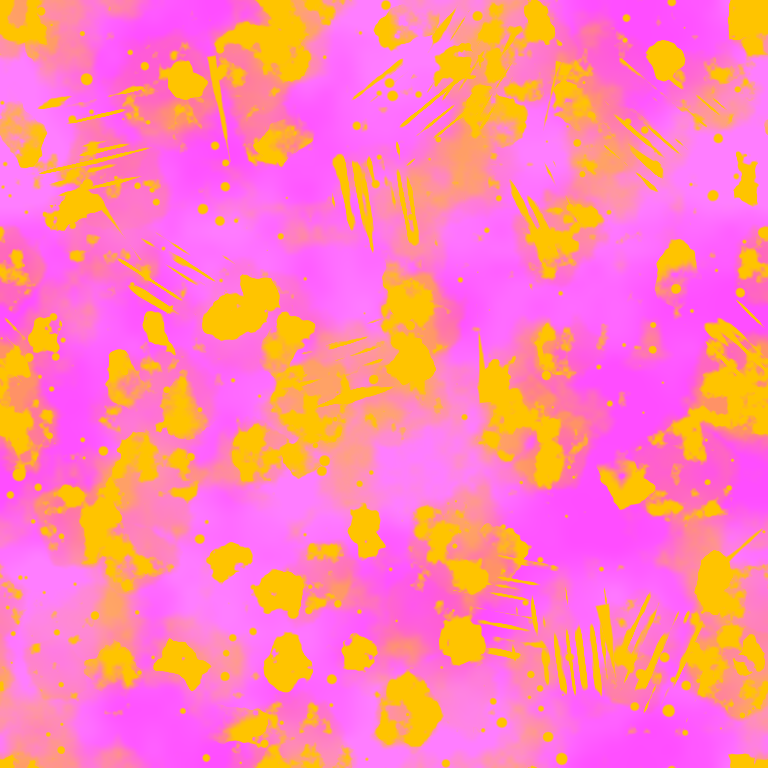
Give the GLSL for this texture, as a three.js fragment shader.

```glsl
// Tiling grunge paint: gold sponge prints, dabs, specks and scratches on cloudy magenta.
varying vec2 vUv;

#define DEEP_PINK vec3(1.0, 0.28, 1.0)
#define PALE_PINK vec3(1.0, 0.49, 1.0)
#define GOLD vec3(1.0, 0.77, 0.0)
#define SPONGE_CELLS 7.0
#define DAB_CELLS 9.0
#define SPECK_CELLS 36.0
#define HATCH_CELLS 5.0
#define STROKE_CELLS 4.0
#define GRAIN_CELLS 42.0
#define EDGE 0.0016

float hash(vec3 p) {
  p = fract(p * 0.1031);
  p += dot(p, p.zyx + 31.32);
  return fract((p.x + p.y) * p.z);
}

// Whole cell index wrapped to the period.
vec2 wrap(vec2 cell, float period) {
  return floor(mod(cell + 0.5, period));
}

// Value noise that repeats after a whole number of cells.
float noise(vec2 p, float period, float seed) {
  vec2 i = floor(p), f = fract(p);
  f = f * f * (3.0 - 2.0 * f);
  vec2 a = wrap(i, period), b = wrap(i + 1.0, period);
  float low = mix(hash(vec3(a, seed)), hash(vec3(b.x, a.y, seed)), f.x);
  float high = mix(hash(vec3(a.x, b.y, seed)), hash(vec3(b, seed)), f.x);
  return mix(low, high, f.y);
}

float fbm(vec2 uv, float cells, float seed) {
  float sum = 0.0, weight = 0.53;
  for (int i = 0; i < 4; i++) {
    sum += weight * noise(uv * cells, cells, seed + float(i));
    cells *= 2.0;
    weight *= 0.5;
  }
  return sum;
}

// Turned position relative to the mark of a neighbouring cell, in cell units.
vec2 place(vec2 uv, int k, float cells, float seed, out vec4 rnd) {
  float n = float(k);
  vec2 cell = floor(uv * cells) + vec2(mod(n, 3.0), floor(n / 3.0)) - 1.0;
  vec2 id = wrap(cell, cells);
  rnd = vec4(hash(vec3(id, seed)), hash(vec3(id, seed + 1.0)),
             hash(vec3(id, seed + 2.0)), hash(vec3(id, seed + 3.0)));
  vec2 jitter = vec2(hash(vec3(id, seed + 4.0)), hash(vec3(id, seed + 5.0)));
  vec2 q = uv * cells - cell - 0.5 - (jitter - 0.5) * 0.9;
  float angle = rnd.z * 6.2832, c = cos(angle), s = sin(angle);
  return vec2(c * q.x + s * q.y, c * q.y - s * q.x);
}

float inside(float d, float blur) {
  return 1.0 - smoothstep(-blur, blur, d);
}

void main() {
  vec2 uv = vUv;
  float grain = fbm(uv, GRAIN_CELLS, 10.0);
  float patchy = fbm(uv, 13.0, 20.0);
  float ragged = fbm(uv, 26.0, 30.0) - 0.5;
  float sponge = 0.0, solid = 0.0;
  vec4 rnd;

  for (int k = 0; k < 9; k++) {
    // Round sponge prints of uneven load
    vec2 q = place(uv, k, SPONGE_CELLS, 40.0, rnd);
    float r = mix(0.32, 0.6, rnd.x);
    float print = 1.0 - smoothstep(r * 0.72, r, length(q) + ragged * 0.35);
    sponge = max(sponge, print * mix(0.35, 1.0, rnd.y) * step(rnd.w, 0.87));

    // Solid dabs, between round and square, some fading to one side
    q = place(uv, k, DAB_CELLS, 50.0, rnd);
    q.y *= mix(1.0, 1.7, rnd.y);
    float box = max(abs(q.x), abs(q.y));
    float d = mix(length(q), box, rnd.y) + ragged * 0.55 - mix(0.18, 0.38, rnd.x);
    float load = mix(1.0, smoothstep(-0.4, 0.25, q.x + grain - 0.5), step(0.5, rnd.x));
    float dab = inside(d, EDGE * DAB_CELLS) * load * step(rnd.w, 0.42);
    solid = max(solid, dab * smoothstep(0.22, 0.3, grain));

    // Small round specks
    q = place(uv, k, SPECK_CELLS, 60.0, rnd);
    d = length(q) + ragged * 0.2 - mix(0.06, 0.27, rnd.x * rnd.x);
    solid = max(solid, inside(d, EDGE * SPECK_CELLS) * step(rnd.w, 0.2));

    // Patches of broken parallel scratches
    q = place(uv, k, HATCH_CELLS, 70.0, rnd);
    float streak = noise(q * vec2(2.5, 36.0) + 100.0, 256.0, floor(rnd.x * 90.0));
    float fade = smoothstep(0.2, 0.5, max(abs(q.x), abs(q.y)) + ragged * 0.3);
    float scratch = smoothstep(0.6, 0.7, streak * 0.75 + grain * 0.25 - fade * 0.45);
    solid = max(solid, scratch * step(rnd.w, 0.5));

    // Long tapering strokes
    q = place(uv, k, STROKE_CELLS, 80.0, rnd);
    float span = mix(0.16, 0.3, rnd.x);
    float width = mix(0.004, 0.035, rnd.y) * (0.5 + 0.5 * q.x / span);
    d = max(abs(q.y) - width + ragged * 0.03, abs(q.x) - span);
    solid = max(solid, inside(d, EDGE * STROKE_CELLS) * step(rnd.w, 0.5));
  }

  // Sponge load sets how much of the grain turns to gold
  float load = clamp(sponge * (1.0 + (patchy - 0.5) * 1.8), 0.0, 1.0);
  float level = mix(0.85, 0.37, load);
  float speckle = smoothstep(level - 0.13, level + 0.13, grain);
  float haze = 0.45 * load + 0.4 * smoothstep(0.48, 0.75, patchy) * (0.4 + grain);
  float paint = max(max(speckle, solid), min(haze, 0.6));

  // Cloudy ground, deeper below the prints
  float cloud = smoothstep(0.25, 0.75, fbm(uv, 5.0, 90.0)) - 0.25 * sponge;
  vec3 ground = mix(DEEP_PINK, PALE_PINK, clamp(cloud + 0.1, 0.0, 1.0));
  gl_FragColor = vec4(mix(ground, GOLD, paint), 1.0);
}
```
